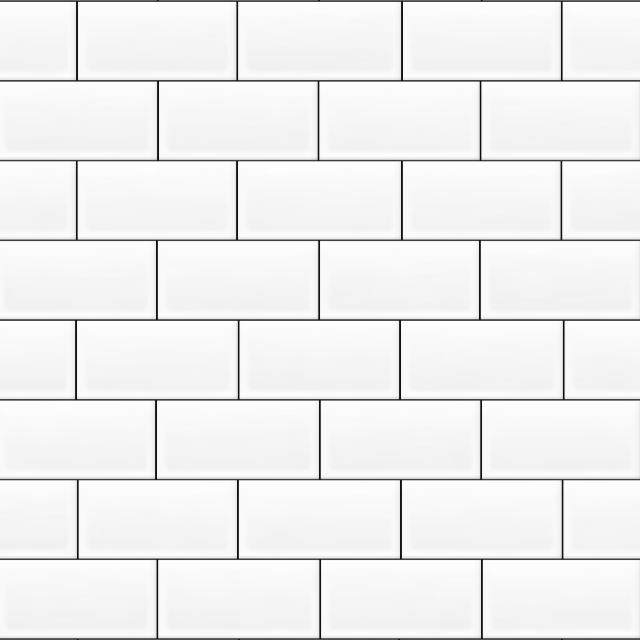
Write a three.js fragment shader that draws this pattern.

```glsl
// White glazed wall tiles in running bond, eight rows with thin dark joints.
// Each row is split by slightly jittered joints; every tile is shaded from its
// edge distances: a soft raised panel, pale bevels and grey lower and right rims.

varying vec2 vUv;

float hash(vec2 p) {
  return fract(sin(dot(p, vec2(127.1, 311.7))) * 43758.5453);
}

float noise(vec2 p) {
  vec2 i = floor(p);
  vec2 f = fract(p);
  f = f * f * (3.0 - 2.0 * f);
  return mix(mix(hash(i), hash(i + vec2(1.0, 0.0)), f.x),
             mix(hash(i + vec2(0.0, 1.0)), hash(i + 1.0), f.x), f.y);
}

float roundedBox(vec2 p, vec2 halfSize, float radius) {
  vec2 q = abs(p) - halfSize + radius;
  return length(max(q, 0.0)) + min(max(q.x, q.y), 0.0) - radius;
}

// Fades from 1 at an edge to 0 at the given distances from it.
float rim(float inner, float outer, float dist) {
  return 1.0 - smoothstep(inner, outer, dist);
}

float rowStart(float row) {
  return -0.0065 - 0.1245 * mod(row, 2.0);
}

// Horizontal position of a vertical joint; those beyond the border stay even.
float jointX(float column, float row) {
  float x = rowStart(row) + 0.2522 * column;
  return x + 0.006 * (hash(vec2(column, row) + 3.7) - 0.5) * step(x, 0.99);
}

float glaze(vec2 uv, vec2 id, vec2 lowCorner, vec2 highCorner) {
  vec2 low = uv - lowCorner;
  vec2 high = highCorner - uv;
  vec2 size = highCorner - lowCorner;

  // Raised panel, darker towards the bottom, with faint streaks
  float height = low.y / size.y;
  float panel = mix(0.946, 0.982, smoothstep(0.05, 1.0, height));
  panel += 0.006 * (hash(id + 9.1) - 0.5);
  panel += 0.007 * (noise(uv * vec2(18.0, 130.0) + id * 7.0) - 0.5);
  panel += 0.006 * (noise(uv * 30.0 + id * 5.0) - 0.5);

  // Pale bevel around the panel
  float edge = roundedBox(low - 0.5 * size, 0.5 * size - 0.014, 0.01);
  float tone = mix(panel, 0.977, smoothstep(-0.006, 0.005, edge));
  tone += 0.018 * rim(0.0, 0.03, high.y);
  tone -= 0.022 * rim(0.004, 0.013, high.x);

  // Broken glint above the lower rim
  float glint = (low.y - 0.009) / 0.0022;
  tone += 0.022 * exp(-glint * glint) * noise(vec2(uv.x * 28.0, id.y * 3.0));

  // Grey rims beside the joints
  tone -= 0.075 * rim(0.002, 0.0065, low.y);
  tone -= 0.055 * rim(0.0015, 0.0055, high.x);
  tone -= 0.035 * rim(0.001, 0.004, low.x);
  return min(tone, 1.0);
}

void main() {
  // Row and column of the tile, corrected for the jittered joints
  float row = floor((vUv.y - 0.0015) / 0.1246);
  float column = floor((vUv.x - rowStart(row)) / 0.2522);
  if (vUv.x < jointX(column, row)) column -= 1.0;
  else if (vUv.x > jointX(column + 1.0, row)) column += 1.0;

  vec2 lowCorner = vec2(jointX(column, row), 0.0015 + 0.1246 * row);
  vec2 highCorner = vec2(jointX(column + 1.0, row), lowCorner.y + 0.1246);
  float tone = glaze(vUv, vec2(column, row), lowCorner, highCorner);

  // Joints: greyer across, nearly black upright
  vec2 gap = min(vUv - lowCorner, highCorner - vUv);
  tone = mix(tone, 0.25, rim(0.0004, 0.0021, gap.y));
  tone = mix(tone, 0.07, rim(0.0006, 0.0021, gap.x));

  gl_FragColor = vec4(vec3(tone), 1.0);
}
```
